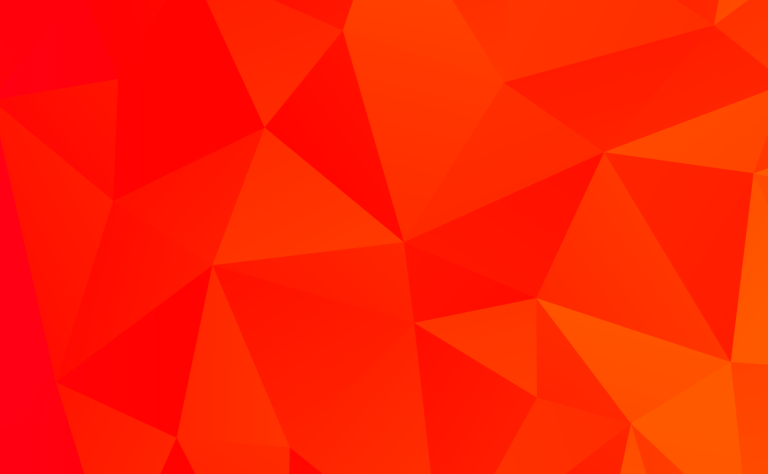
Reproduce this background procedurally as a WebGL 2 fragment shader.

```glsl
#version 300 es
precision highp float;

uniform vec2 u_resolution;
out vec4 fragColor;

const vec3 CRIMSON = vec3(1.0, 0.0, 0.08);
const vec3 RED = vec3(1.0, 0.01, 0.0);
const vec3 ORANGE = vec3(1.0, 0.35, 0.0);

const float CELL_SIZE = 0.30;      // mesh spacing, in canvas heights
const float JITTER = 0.76;         // vertex displacement, in cells
const float MESH_ANGLE = 0.42;
const float TONE_LEFT = -0.04;     // mean tone at the left and right borders
const float TONE_RIGHT = 0.72;
const float TONE_SPREAD = 0.68;    // contrast between facets
const float FACET_SLOPE = 0.13;    // shading across one facet, per cell
const float CRIMSON_REACH = 0.22;  // width of the cool left border
const float EDGE_SOFTNESS = 0.8;   // in output pixels

float hash(vec2 p) {
    return fract(sin(dot(p, vec2(127.1, 311.7))) * 43758.5453);
}

float cross2(vec2 a, vec2 b) {
    return a.x * b.y - a.y * b.x;
}

mat2 rotation(float angle) {
    float c = cos(angle), s = sin(angle);
    return mat2(c, s, -s, c);
}

vec2 meshVertex(vec2 id) {
    vec2 offset = vec2(hash(id + 3.7), hash(id + 19.3)) - 0.5;
    return id + JITTER * offset;
}

// Positive on the left of the line from a to b
float edgeDistance(vec2 p, vec2 a, vec2 b) {
    return cross2(normalize(b - a), p - a);
}

float triangleDistance(vec2 p, vec2 a, vec2 b, vec2 c) {
    return min(edgeDistance(p, a, b), min(edgeDistance(p, b, c), edgeDistance(p, c, a)));
}

// Smaller doubled area of the two triangles sharing diagonal a-c
float splitQuality(vec2 a, vec2 b, vec2 c, vec2 d) {
    return min(cross2(b - a, c - a), cross2(c - a, d - a));
}

float canvasX(vec2 meshPoint) {
    vec2 p = rotation(-MESH_ANGLE) * meshPoint * CELL_SIZE;
    return p.x * u_resolution.y / u_resolution.x;
}

vec3 facetColor(vec2 p, vec2 center, float seed) {
    float x = mix(canvasX(center), canvasX(p), 0.5);
    float angle = 6.2832 * hash(vec2(seed * 91.0, 5.0));
    float slope = FACET_SLOPE * dot(p - center, vec2(cos(angle), sin(angle)));
    float tone = mix(TONE_LEFT, TONE_RIGHT, x) + TONE_SPREAD * (seed - 0.5) + slope;
    vec3 color = mix(RED, ORANGE, clamp(tone, 0.0, 1.0));
    float cool = smoothstep(CRIMSON_REACH, 0.0, x) * smoothstep(0.2, -0.15, tone);
    return mix(color, CRIMSON, cool);
}

// Adds one facet, weighted by its antialiased coverage
void addFacet(inout vec4 sum, vec2 p, vec2 a, vec2 b, vec2 c, float seed, float soft) {
    float coverage = smoothstep(-soft, soft, triangleDistance(p, a, b, c));
    if (coverage > 0.0) {
        sum += coverage * vec4(facetColor(p, (a + b + c) / 3.0, seed), 1.0);
    }
}

void main() {
    vec2 canvas = gl_FragCoord.xy / u_resolution.y;
    vec2 p = rotation(MESH_ANGLE) * canvas / CELL_SIZE;
    float soft = EDGE_SOFTNESS / (u_resolution.y * CELL_SIZE);
    vec4 sum = vec4(0.0);

    // Split each nearby jittered quad along its better diagonal
    for (int j = -1; j <= 1; j++) {
        for (int i = -1; i <= 1; i++) {
            vec2 id = floor(p) + vec2(i, j);
            vec2 a = meshVertex(id);
            vec2 b = meshVertex(id + vec2(1.0, 0.0));
            vec2 c = meshVertex(id + vec2(1.0, 1.0));
            vec2 d = meshVertex(id + vec2(0.0, 1.0));
            float seed = hash(id + 41.9);
            float twinSeed = fract(seed + 0.4);
            if (splitQuality(a, b, c, d) > splitQuality(b, c, d, a)) {
                addFacet(sum, p, a, b, c, seed, soft);
                addFacet(sum, p, a, c, d, twinSeed, soft);
            } else {
                addFacet(sum, p, b, c, d, seed, soft);
                addFacet(sum, p, b, d, a, twinSeed, soft);
            }
        }
    }
    fragColor = vec4(sum.rgb / max(sum.a, 0.001), 1.0);
}
```
